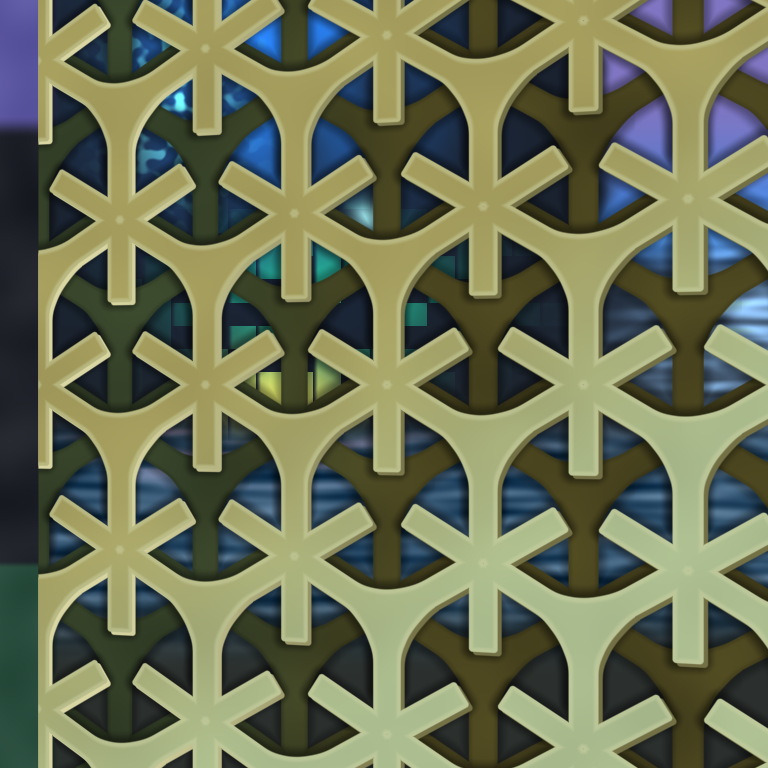
A WebGL 2 fragment shader for this pattern:

```glsl
#version 300 es
precision highp float;
// Two layers of a cut-metal star lattice, seen at a slant before a blurred night street.

#define ORIGIN vec2(0.156, 0.499)   // canvas point where the lattice is anchored
#define COLUMN 0.1094               // column spacing at the anchor
#define ROW 0.2148                  // row spacing at the anchor
#define SLANT 0.172                 // growth of the scale towards the right
#define HALF_STEP 0.54              // column spacing in row units
#define BAR_HALF 0.079              // half width of the bars
#define STUB 0.5                    // length of the free arms
#define FILLET 0.21                 // rounding where three long arms meet
#define BACK_SHIFT 0.74             // rise of the rear layer, in rows
#define PANEL_EDGE 0.05             // left end of the panel

uniform vec2 u_resolution;
out vec4 fragColor;

float hash(vec2 p) {
    p = fract(p * vec2(0.1031, 0.1137));
    p += dot(p, p.yx + 33.33);
    return fract((p.x + p.y) * p.x * 17.0);
}

vec2 gradientAt(vec2 cell) {
    float a = 6.2832 * hash(cell);
    return vec2(cos(a), sin(a));
}

float noise(vec2 p) {
    vec2 i = floor(p), f = fract(p), s = f * f * (3.0 - 2.0 * f);
    vec2 e = vec2(1.0, 0.0);
    float low = mix(dot(gradientAt(i), f), dot(gradientAt(i + e), f - e), s.x);
    float high = mix(dot(gradientAt(i + e.yx), f - e.yx), dot(gradientAt(i + 1.0), f - 1.0), s.x);
    return mix(low, high, s.y);
}

float smoothUnion(float a, float b, float k) {
    float h = max(k - abs(a - b), 0.0) / k;
    return min(a, b) - 0.25 * h * h * k;
}

// Slightly rounded bar from the origin along a unit direction
float bar(vec2 p, vec2 dir, float len) {
    float across = p.x * dir.y - p.y * dir.x;
    vec2 q = abs(vec2(dot(p, dir) - 0.5 * len, across)) - vec2(0.5 * len, BAR_HALF) + 0.02;
    return length(max(q, 0.0)) + min(max(q.x, q.y), 0.0) - 0.02;
}

// Stars on a staggered grid: three long arms link up, three stubs stay free
float lattice(vec2 p) {
    vec2 reach = vec2(HALF_STEP, 1.0 / 3.0);
    vec2 slope = normalize(reach);
    float linked = 10.0, stubs = 10.0;
    for (int i = -1; i <= 1; i++) {
        float column = floor(p.x / HALF_STEP + 0.5) + float(i);
        float odd = mod(column, 2.0);
        float row = 2.0 * floor((p.y - odd) * 0.5 + 0.5) + odd;
        vec2 q = p - vec2(column * HALF_STEP, row);
        q.x = abs(q.x);
        float arms = min(bar(q, vec2(0.0, 1.0), 2.0 / 3.0), bar(q, slope * vec2(1.0, -1.0), length(reach)));
        linked = smoothUnion(linked, arms, FILLET);
        stubs = min(stubs, min(bar(q, vec2(0.0, -1.0), STUB), bar(q, slope, STUB)));
    }
    return min(linked, stubs);
}

float glow(vec2 p, vec2 center, vec2 size) {
    vec2 q = (p - center) / size;
    return exp(-dot(q, q));
}

vec3 nightStreet(vec2 p) {
    float blur = noise(p * 13.0);
    float streak = noise(p * vec2(7.0, 75.0));
    vec3 col = mix(vec3(0.17, 0.19, 0.18), vec3(0.10, 0.13, 0.18), smoothstep(0.2, 0.6, p.y));
    // Sky and blue facades
    float sky = smoothstep(0.76, 0.82, p.x + 0.08 * blur) * smoothstep(0.62, 0.72, p.y);
    col = mix(col, mix(vec3(0.20, 0.46, 0.80), vec3(0.50, 0.46, 0.76), smoothstep(0.68, 0.88, p.y)), sky);
    col += vec3(0.06, 0.35, 0.72) * glow(p, vec2(0.35, 0.93), vec2(0.18, 0.20)) * (0.8 + blur);
    // Lit windows
    vec2 grid = p * vec2(27.0, 33.0);
    float lit = step(0.52, hash(floor(grid) + 7.0)) * smoothstep(0.0, 0.2, fract(grid.x));
    col += lit * vec3(0.05, 0.62, 0.42) * glow(p, vec2(0.42, 0.61), vec2(0.16, 0.08));
    col += lit * vec3(0.75, 0.70, 0.20) * glow(p, vec2(0.37, 0.49), vec2(0.08, 0.05));
    float foliage = smoothstep(-0.05, 0.3, noise(p * 62.0));
    col += foliage * vec3(0.35, 0.75, 0.65) * glow(p, vec2(0.23, 0.88), vec2(0.07, 0.11));
    col += vec3(0.55, 0.80, 0.75) * glow(p, vec2(0.48, 0.715), vec2(0.025, 0.02));
    col += vec3(0.50, 0.68, 0.85) * glow(p, vec2(0.97, 0.56), vec2(0.13, 0.13)) * (0.85 + 1.2 * streak);
    // Road with light trails
    float road = smoothstep(0.12, 0.25, p.y) * (1.0 - smoothstep(0.40, 0.46, p.y));
    col = mix(col, vec3(0.20, 0.36, 0.50) + 0.45 * streak, 0.8 * road);
    col += vec3(0.50, 0.20, 0.28) * max(streak, 0.0) * glow(p, vec2(0.25, 0.41), vec2(0.3, 0.035));
    // Open strip beside the panel
    float strip = 1.0 - smoothstep(0.05, 0.08, p.x);
    vec3 side = mix(vec3(0.16, 0.30, 0.24), vec3(0.12, 0.13, 0.16), smoothstep(0.26, 0.27, p.y));
    side = mix(side, vec3(0.36, 0.34, 0.63), smoothstep(0.82, 0.85, p.y));
    return clamp(mix(col, side + 0.07 * blur, strip), 0.0, 1.0);
}

void main() {
    vec2 uv = gl_FragCoord.xy / u_resolution;
    vec2 offset = uv - ORIGIN;
    float depth = 1.0 + SLANT * offset.x;
    vec2 p = offset / (depth * vec2(COLUMN, ROW)) * vec2(HALF_STEP, 1.0) + vec2(0.0, 1.0);
    float soft = 0.9 / (ROW * depth * min(u_resolution.x, u_resolution.y));
    float front = lattice(p);
    float wall = lattice(p - vec2(0.022, -0.018));
    float back = lattice(p - vec2(0.0, BACK_SHIFT));
    float panel = smoothstep(-0.001, 0.001, uv.x - PANEL_EDGE);
    float grain = noise(uv * 9.0);

    // Rear layer and the shade cast around both layers
    vec3 col = nightStreet(uv);
    col *= mix(1.0, 0.65 + 0.35 * smoothstep(0.0, 0.07, back), panel);
    vec3 olive = mix(vec3(0.21, 0.26, 0.16), vec3(0.29, 0.27, 0.12), smoothstep(0.2, 0.6, uv.x));
    olive *= 1.0 + 0.25 * grain - 0.15 * smoothstep(-0.03, 0.0, back);
    col = mix(col, olive, panel * (1.0 - smoothstep(-soft, soft, back)));
    col *= mix(1.0, 0.55 + 0.45 * smoothstep(0.0, 0.07, front), panel);

    // Front layer with its lit cut edge and pale rim
    vec3 cutEdge = mix(vec3(0.85, 0.84, 0.64), vec3(0.45, 0.44, 0.27), smoothstep(0.1, 0.6, uv.x));
    col = mix(col, cutEdge, panel * (1.0 - smoothstep(-soft, soft, wall)));
    float mint = smoothstep(0.5, 1.05, 0.55 * uv.x + 0.8 * (1.0 - uv.y));
    vec3 metal = mix(vec3(0.64, 0.61, 0.36), vec3(0.67, 0.74, 0.56), mint) * (1.0 + 0.08 * grain);
    float rim = smoothstep(-0.035, -0.012, front);
    metal = mix(metal, vec3(0.80, 0.82, 0.64), 0.5 * rim);
    col = mix(col, metal, panel * (1.0 - smoothstep(-soft, soft, front)));
    fragColor = vec4(col, 1.0);
}
```
